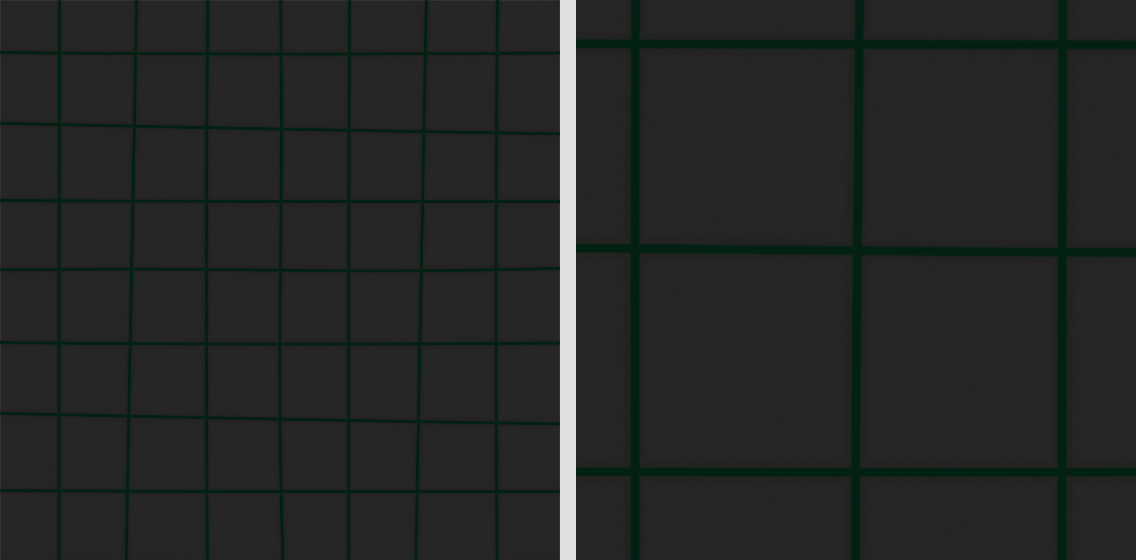
Left, the full canvas; right, a detail of the centre.
This pattern is drawn by a three.js fragment shader. Its source:

```glsl
// Hand-ruled dark green grid on charcoal: seven lines across and seven down.
// Four slightly tilted, bowed lines form a group that repeats by wrapping the
// distance to each line; a faint shadow and grain soften the flat ground.
varying vec2 vUv;

float hash(vec2 p) {
  return fract(sin(dot(p, vec2(12.99, 78.23))) * 43758.5);
}

// Distance to the nearest line of a repeating group of four.
// across: coordinate over the lines; along: 0 to 1 down their length.
float lineDistance(float across, float along, float period,
                   vec4 start, vec4 tilt, vec4 bow, float sway) {
  vec4 center = start + tilt * along + bow * 4.0 * along * (1.0 - along);
  center.w += sway * sin(6.2832 * along);
  vec4 d = abs(mod(across - center + 0.5 * period, period) - 0.5 * period);
  return min(min(d.x, d.y), min(d.z, d.w));
}

float stroke(float d) {
  return 1.0 - smoothstep(0.0018, 0.0034, d);
}

void main() {
  vec2 p = vec2(vUv.x, 1.0 - vUv.y);

  float columns = lineDistance(p.x, p.y, 0.5173,
    vec4(0.1068, 0.2441, 0.3711, 0.5013),
    vec4(-0.0013, -0.0189, -0.0007, 0.0039),
    vec4(-0.0007, 0.0, -0.0023, -0.0026), 0.0022);
  float rows = lineDistance(p.y, p.x, 0.5180,
    vec4(0.0938, 0.2201, 0.3581, 0.4818),
    vec4(0.0007, 0.0189, 0.0020, -0.0026),
    vec4(0.0023, 0.0009, 0.0007, 0.0020), -0.0020);

  // The wrapped row at the lower edge is held back to a dim trace
  rows += 0.006 * (1.0 - smoothstep(0.003, 0.010, vUv.y));

  // Charcoal ground with very fine grain
  vec3 color = vec3(0.147) + 0.004 * (hash(floor(vUv * 512.0)) - 0.5);

  // Thin pale rim on the top and sides
  float rim = min(min(p.x, 1.0 - p.x), p.y);
  color = mix(color, vec3(0.20), 1.0 - smoothstep(0.001, 0.002, rim));

  // Soft shadow beside the lines, then the lines themselves
  float nearest = min(columns, rows);
  color *= 1.0 - 0.10 * (1.0 - smoothstep(0.002, 0.010, nearest));
  color = mix(color, vec3(0.01, 0.13, 0.07), max(stroke(columns), stroke(rows)));

  gl_FragColor = vec4(color, 1.0);
}
```
